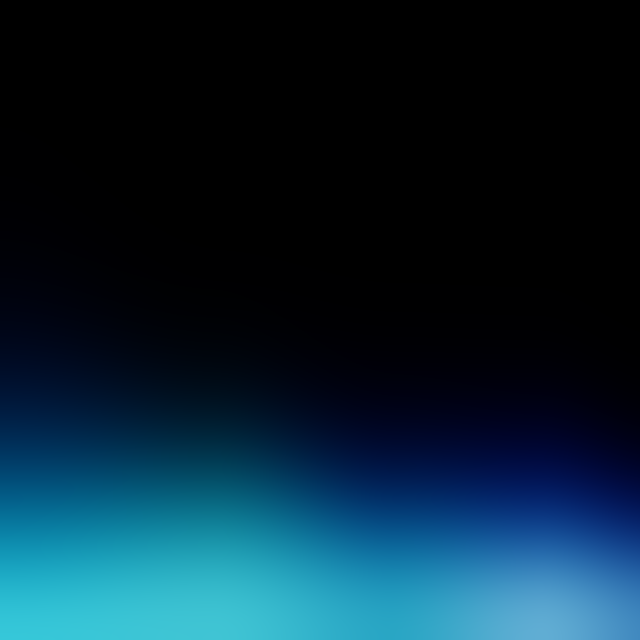
Write a WebGL 1 fragment shader that draws this background.

```glsl
precision highp float;

uniform vec2 u_resolution;

// Glow colour along the bottom edge, from left to right
#define TURQUOISE vec3(0.21, 0.78, 0.85)
#define AQUA      vec3(0.25, 0.77, 0.83)
#define TEAL      vec3(0.16, 0.65, 0.77)
#define PALE_BLUE vec3(0.38, 0.68, 0.83)
#define STEEL     vec3(0.24, 0.52, 0.74)

// Height to which each channel of that colour reaches
#define TURQUOISE_REACH vec3(0.130, 0.256, 0.325)
#define AQUA_REACH      vec3(0.160, 0.260, 0.288)
#define TEAL_REACH      vec3(0.135, 0.200, 0.265)
#define PALE_BLUE_REACH vec3(0.140, 0.183, 0.260)
#define STEEL_REACH     vec3(0.130, 0.160, 0.225)

// Falloff exponent at the left edge and over the rest
#define FALLOFF vec2(2.0, 2.4)

// Blends five values placed across the width
vec3 blendAcross(float x, vec3 a, vec3 b, vec3 c, vec3 d, vec3 e) {
    vec3 value = mix(a, b, smoothstep(0.0, 0.35, x));
    value = mix(value, c, smoothstep(0.33, 0.62, x));
    value = mix(value, d, smoothstep(0.60, 0.86, x));
    return mix(value, e, smoothstep(0.84, 1.04, x));
}

// Light rising from the bottom edge; blue climbs higher than green and red
vec3 risingGlow(vec2 p) {
    vec3 glow = blendAcross(p.x, TURQUOISE, AQUA, TEAL, PALE_BLUE, STEEL);
    vec3 reach = blendAcross(p.x, TURQUOISE_REACH, AQUA_REACH, TEAL_REACH,
                             PALE_BLUE_REACH, STEEL_REACH);
    float falloff = mix(FALLOFF.x, FALLOFF.y, smoothstep(0.0, 0.35, p.x));
    return glow * exp(-pow(p.y / reach, vec3(falloff)));
}

void main() {
    vec2 p = gl_FragCoord.xy / u_resolution;
    gl_FragColor = vec4(risingGlow(p), 1.0);
}
```
